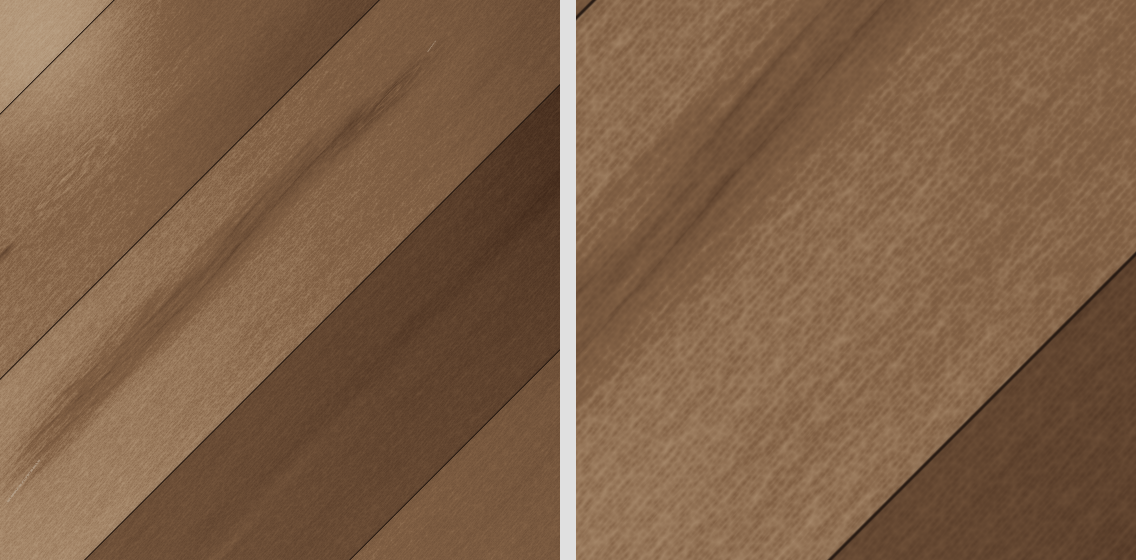
Left: the whole. Right: its middle third, enlarged.
This texture is drawn by a three.js fragment shader. Its source:

```glsl
// Diagonal wooden floor planks with fine grain, dark heartwood streaks and thin seams.
varying vec2 vUv;

vec2 hash2(vec2 p) {
  p = vec2(dot(p, vec2(127.1, 311.7)), dot(p, vec2(269.5, 183.3)));
  return fract(sin(p) * 43758.55);
}

// Cellular noise: distance to the nearest scattered point.
float cells(vec2 p) {
  vec2 cell = floor(p);
  float nearest = 2.0;
  for (int j = -1; j <= 1; j++) {
    for (int i = -1; i <= 1; i++) {
      vec2 corner = cell + vec2(float(i), float(j));
      nearest = min(nearest, length(corner + hash2(corner) - p));
    }
  }
  return nearest;
}

// Layered sines drawn out along the board; x is across, y is along.
float bands(vec2 p, float seed) {
  float sum = 0.0;
  float scale = 1.0;
  for (int i = 0; i < 4; i++) {
    float bend = 1.3 * sin(p.y * 2.7 * scale + seed * 2.3);
    sum += sin(p.x * 31.0 * scale + bend + seed * 4.1) / scale;
    scale *= 1.9;
  }
  return sum * 0.5;
}

// Thin nested growth rings, fading outwards.
float figure(vec2 p, vec2 radius, float warp) {
  float r = length(p / radius) + warp;
  return (pow(0.5 + 0.5 * sin(r * 22.0), 3.0) - 0.35) * exp(-r * r * 1.6);
}

float segment(vec2 p, vec2 a, vec2 b) {
  vec2 ab = b - a;
  return length(p - a - ab * clamp(dot(p - a, ab) / dot(ab, ab), 0.0, 1.0));
}

// Wood colour from dark to pale, indexed by its red level.
vec3 wood(float level) {
  vec3 walnut = vec3(0.29, 0.19, 0.125);
  vec3 oak = vec3(0.51, 0.38, 0.27);
  vec3 pale = vec3(0.74, 0.66, 0.56);
  vec3 low = mix(walnut, oak, (level - 0.29) / 0.22);
  return mix(low, pale, clamp((level - 0.51) / 0.23, 0.0, 1.0));
}

void main() {
  // Board space: x runs across the planks, y along them.
  vec2 p = vec2(vUv.x - vUv.y + 1.0, vUv.x + vUv.y);
  float row = (p.x - 0.204) / 0.4735;
  float plank = floor(row);

  // Base level of each plank, dimming along its length.
  float level = plank < 0.0 ? 0.53 : plank < 1.0 ? 0.495 : plank < 2.0 ? 0.532 : plank < 3.0 ? 0.385 : 0.475;
  level -= 0.07 * (p.y - 1.0);

  // Soft light from the upper left corner, shade at the right edge.
  vec2 glow = (vUv - vec2(0.06, 0.96)) / vec2(0.2, 0.22);
  level += 0.13 * exp(-dot(glow, glow));
  level -= 0.035 * smoothstep(0.75, 1.0, vUv.x) * smoothstep(0.4, 0.8, vUv.y);

  // Broad bands, fibres and pores.
  float broad = bands(p, plank);
  float fibre = cells(vec2(p.x * 110.0 + p.y * 5.0, p.y * 7.0) + plank * 17.0);
  float fine = cells(vec2(p.x * 270.0 + p.y * 20.0, p.y * 42.0));
  float speck = cells(vUv * 256.0);
  level += 0.008 * broad + 0.026 * (0.45 - fibre) + 0.05 * (fine - 0.45) + 0.04 * (speck - 0.45);

  float warp = 0.12 * broad + 0.22 * (fibre - 0.45);
  if (plank == 0.0) {
    // Shaded lower edge, swirl and a small dark knot.
    level -= 0.06 * smoothstep(0.45, 0.68, p.x) * smoothstep(0.7, 1.5, p.y);
    level += 0.045 * figure(p - vec2(0.44, 0.8), vec2(0.06, 0.26), warp);
    vec2 knot = (p - vec2(0.462, 0.555)) / vec2(0.008, 0.035);
    level -= 0.13 * exp(-dot(knot, knot)) * (0.6 + fibre);
  } else if (plank == 1.0) {
    // Dark heartwood streak with fine threads, widening towards the lower left.
    float centre = 0.85 + 0.045 * pow(p.y - 1.0, 2.0) + 0.008 * sin(p.y * 9.0);
    float width = mix(0.062, 0.03, smoothstep(0.2, 1.6, p.y));
    float offset = (p.x - centre) / width + warp * 1.5;
    float fade = smoothstep(0.0, 0.35, p.y) * (1.0 - smoothstep(1.4, 1.8, p.y));
    float thread = 1.0 - abs(sin(p.x * 95.0 + 1.4 * sin(p.y * 6.0) + warp * 3.0));
    level -= fade * exp(-offset * offset) * (0.05 + 0.05 * fibre + 0.05 * pow(thread, 4.0));
    level += 0.06 * figure(p - vec2(0.867, 1.52), vec2(0.03, 0.25), warp);
  } else if (plank == 2.0) {
    // Faint paired streaks.
    float paleLine = (p.x - 1.37 - 0.012 * sin(p.y * 5.0)) / 0.014 + warp;
    float darkLine = (p.x - 1.325) / 0.03 + warp;
    level += 0.025 * exp(-paleLine * paleLine) * (1.0 - smoothstep(0.5, 1.1, p.y));
    level -= 0.025 * exp(-darkLine * darkLine) * smoothstep(0.2, 1.2, p.y);
  }
  vec3 colour = wood(level);

  // Pale broken scratches at the two ends of the streak.
  float scratch = segment(vUv, vec2(0.013, 0.103), vec2(0.07, 0.178));
  scratch = min(scratch, segment(vUv, vec2(0.764, 0.908), vec2(0.778, 0.927)) + 0.001);
  float worn = (1.0 - smoothstep(0.0003, 0.003, scratch)) * smoothstep(0.15, 0.6, speck + 0.1);
  colour = mix(colour, vec3(0.72, 0.65, 0.57), 0.7 * worn);

  // Hairline dark seams with a slight bevel shade.
  float seam = abs(fract(row + 0.5) - 0.5) * 0.4735 / sqrt(2.0);
  colour *= 1.0 - 0.06 * exp(-seam * 260.0);
  colour = mix(colour, vec3(0.13, 0.085, 0.06), 0.9 * (1.0 - smoothstep(0.0002, 0.0016, seam)));

  gl_FragColor = vec4(colour, 1.0);
}
```
